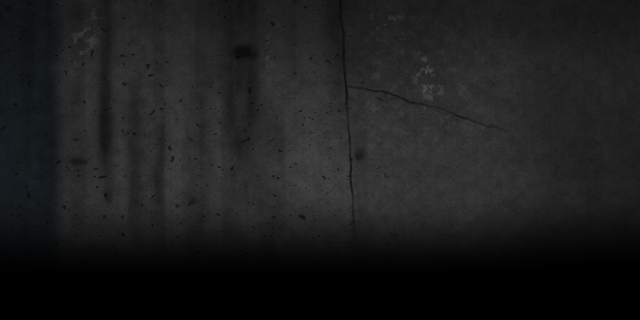
Write a WebGL 1 fragment shader that draws this texture.

```glsl
precision highp float;
// Dark weathered concrete wall with stains, pits and cracks, fading to black at the base.
uniform vec2 u_resolution;

float hash(vec2 p) {
  return fract(sin(dot(p, vec2(127.1, 311.7))) * 43758.5453);
}

float noise(vec2 p) {
  vec2 i = floor(p), f = fract(p);
  f = f * f * (3.0 - 2.0 * f);
  return mix(mix(hash(i), hash(i + vec2(1.0, 0.0)), f.x),
             mix(hash(i + vec2(0.0, 1.0)), hash(i + vec2(1.0, 1.0)), f.x), f.y);
}

float fbm(vec2 p) {
  float sum = 0.0, amp = 0.5;
  for (int i = 0; i < 5; i++) {
    sum += amp * noise(p);
    p = mat2(1.6, 1.2, -1.2, 1.6) * p + 7.3;
    amp *= 0.5;
  }
  return sum;
}

// Soft elliptical spot, 1 at its centre
float spot(vec2 p, vec2 center, vec2 size) {
  vec2 d = (p - center) / size;
  return exp(-dot(d, d));
}

// Vertical run of damp between two heights
float streak(vec2 p, float x, float width, float low, float high) {
  float d = (p.x - x + 0.02 * (noise(vec2(x * 40.0, p.y * 7.0)) - 0.5)) / width;
  return exp(-d * d) * smoothstep(low - 0.1, low + 0.1, p.y)
       * (1.0 - smoothstep(high - 0.08, high + 0.08, p.y));
}

// Scattered round pits, one candidate per cell
float pits(vec2 p, float cells, float density) {
  vec2 q = p * cells + 0.8 * vec2(noise(p * 45.0), noise(p * 45.0 + 19.0));
  vec2 id = floor(q);
  vec2 center = 0.3 + 0.4 * vec2(hash(id + 3.1), hash(id + 8.7));
  float radius = mix(0.1, 0.28, hash(id + 5.5));
  float d = length((fract(q) - center) * vec2(1.0, 1.3));
  return step(1.0 - density, hash(id)) * (1.0 - smoothstep(radius * 0.4, radius + 0.06, d));
}

void main() {
  vec2 p = gl_FragCoord.xy / u_resolution * vec2(2.0, 1.0);
  float cloud = fbm(p * 4.0);
  float grit = fbm(p * 38.0 + 11.0);
  float grain = noise(p * 190.0);

  // Broad light over the wall
  float light = 0.135 + 0.08 * spot(p, vec2(0.85, 0.46), vec2(0.95, 0.42));
  light -= 0.025 * smoothstep(1.5, 2.0, p.x);
  light -= 0.025 * smoothstep(0.75, 1.0, p.y);
  light *= 0.8 + 0.42 * cloud;
  light *= 0.76 + 0.3 * grit + 0.16 * grain;

  // Damp runs
  float damp = 0.9 * streak(p, 0.325, 0.022, 0.52, 1.1)
             + 0.55 * streak(p, 0.34, 0.025, 0.34, 0.65)
             + 0.5 * streak(p, 0.43, 0.025, 0.25, 0.76)
             + 0.35 * streak(p, 0.50, 0.018, 0.3, 0.65)
             + 0.35 * streak(p, 0.64, 0.025, 0.25, 0.75)
             + 0.75 * streak(p, 0.75, 0.045, 0.4, 1.1)
             + 0.4 * streak(p, 1.06, 0.025, 0.65, 1.1)
             + 0.4 * streak(p, 0.14, 0.025, 0.3, 0.78);
  damp += 0.35 * smoothstep(0.45, 0.8, noise(vec2(p.x * 24.0, p.y * 2.2)))
        * (1.0 - smoothstep(0.9, 1.5, p.x));
  light *= 1.0 - 0.5 * min(damp, 1.0) * (0.35 + 0.9 * fbm(p * vec2(28.0, 9.0)));

  // Dark blotches with ragged edges
  float blotch = spot(p, vec2(0.77, 0.835), vec2(0.05, 0.03))
               + 0.8 * spot(p, vec2(1.125, 0.515), vec2(0.025, 0.03))
               + 0.7 * spot(p, vec2(0.24, 0.495), vec2(0.06, 0.02))
               + 0.7 * spot(p, vec2(0.34, 0.39), vec2(0.02, 0.035))
               + 0.6 * spot(p, vec2(0.60, 0.375), vec2(0.03, 0.025))
               + 0.5 * spot(p, vec2(0.26, 0.96), vec2(0.09, 0.06));
  light *= 1.0 - 0.6 * smoothstep(0.2, 0.9, blotch * (0.4 + 1.1 * grit));

  // Pits, densest on the left half
  float leftSide = 1.0 - 0.75 * smoothstep(0.9, 1.4, p.x);
  light *= 1.0 - 0.5 * leftSide * pits(p, 34.0, 0.13);
  light *= 1.0 - 0.4 * leftSide * pits(p + 4.0, 62.0, 0.12);

  // Pale scuffs
  float scuff = spot(p, vec2(0.27 + 0.25 * (p.y - 0.9), 0.88), vec2(0.04, 0.09))
              + spot(p, vec2(1.22, 0.92), vec2(0.07, 0.03))
              + spot(p, vec2(1.34, 0.76), vec2(0.04, 0.09))
              + 0.7 * spot(p, vec2(0.84, 0.84), vec2(0.035, 0.04))
              + 0.35 * spot(p, vec2(1.3, 0.7), vec2(0.3, 0.25));
  light += 0.09 * scuff * smoothstep(0.5, 0.72, fbm(p * 55.0 + 31.0));

  // Upright crack and the branch sloping down to the right
  float wobble = 0.012 * (fbm(p.yy * vec2(18.0, 7.0)) - 0.5);
  float upright = abs(p.x - 1.125 + 0.062 * p.y + wobble);
  float crack = (1.0 - smoothstep(0.001, 0.006, upright))
              * smoothstep(0.2, 0.42, p.y) * (0.45 + 0.55 * noise(vec2(3.0, p.y * 30.0)));
  float run = p.x - 1.08;
  float slope = 0.73 - 0.17 * run - 0.23 * run * run + 0.025 * (fbm(vec2(p.x * 14.0, 2.0)) - 0.5);
  float branch = (1.0 - smoothstep(0.001, 0.006, abs(p.y - slope)))
               * smoothstep(1.07, 1.1, p.x) * (1.0 - smoothstep(1.5, 1.62, p.x));
  light *= 1.0 - 0.6 * max(crack, 0.75 * branch * (0.4 + 0.6 * noise(p * 25.0)));

  // Cool shaded strip on the left
  float strip = 1.0 - smoothstep(0.15, 0.21, p.x + 0.03 * (cloud - 0.5));
  vec3 color = light * mix(vec3(1.0), vec3(0.54, 0.66, 0.74), strip);

  // Fade to black at the base
  float fade = smoothstep(0.12, 0.4, p.y - 0.03 * smoothstep(1.2, 2.0, p.x));
  gl_FragColor = vec4(max(color, 0.0) * fade, 1.0);
}
```
